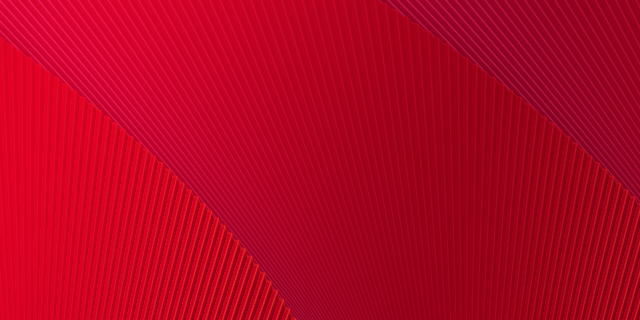
Give the GLSL for this background, as a Shadertoy shader.

```glsl
#define PITCH 1.365        // horizontal step between panels
#define START 0.924        // foot of the first panel edge
#define FAN_LEAN 0.45      // rib slope far from the edge
#define FAN_SPREAD 1.3     // extra slope close to the edge
#define FAN_DECAY 2.0
#define RIB_GAP 0.0085     // rib spacing at the edge
#define RIB_GROWTH 0.016   // spacing gained across a panel
#define RIB_HALF 0.085     // half width of a rib, in spacings
#define SCALLOP 0.02       // depth of the notched panel ends

const vec3 BRIGHT_RED = vec3(0.875, 0.003, 0.135);
const vec3 DEEP_RED   = vec3(0.585, 0.0, 0.085);
const vec3 PINK_RIB   = vec3(0.93, 0.13, 0.37);
const vec3 RED_RIB    = vec3(0.86, 0.04, 0.18);
const vec3 ORANGE_RIB = vec3(1.0, 0.19, 0.19);

// Leftward bend of a panel edge at height y
float edgeBend(float y) {
    return y * (0.613 + 0.49 * y);
}

// Foot of the fanned rib through (x, y), solved by Newton steps
float ribFoot(float x, float y) {
    float foot = -0.1;
    for (int i = 0; i < 7; i++) {
        float spread = FAN_SPREAD * exp(-FAN_DECAY * foot);
        float miss = foot + (FAN_LEAN - spread) * y - x;
        foot -= miss / (1.0 + FAN_DECAY * spread * y);
        foot = clamp(foot, -0.15, 2.5);
    }
    return foot;
}

// Rib number, with spacing that widens away from the edge
float ribPhase(float foot) {
    return log(1.0 + foot * RIB_GROWTH / RIB_GAP) / RIB_GROWTH;
}

void mainImage(out vec4 fragColor, in vec2 fragCoord) {
    vec2 p = fragCoord / iResolution.y;
    float pixel = 1.0 / iResolution.y;

    // Light falls off to the right and towards the bottom
    float ramp = p.x + 0.45 * (0.5 - p.y);
    float dim = smoothstep(-0.05, 1.55, ramp);
    vec3 base = mix(BRIGHT_RED, DEEP_RED, dim);
    vec3 color = base;

    // Panels from back to front
    for (int k = 1; k >= -1; k--) {
        float x = p.x - START - PITCH * float(k);
        float foot = ribFoot(x, p.y);
        float phase = ribPhase(foot);
        float across = fract(phase) - 0.5;
        float blur = max(fwidth(phase), 0.001);
        float fromEdge = max(x + edgeBend(p.y), 0.0);
        float pink = exp(-max(foot, 0.0) / 0.2);
        float relief = smoothstep(0.4, 1.2, foot);

        // Surface tint and shadow beside the panel in front
        vec3 panel = base + pink * vec3(-0.02, 0.008, 0.06);
        panel *= 1.0 - 0.1 * exp(-fromEdge / 0.08);

        // Sloped grooves with thin lit ribs
        float detail = max(pink, relief);
        panel *= 1.0 - across * mix(0.06, 0.45, relief);
        vec3 ribColor = mix(RED_RIB, PINK_RIB, pink);
        ribColor = mix(ribColor, ORANGE_RIB, relief);
        ribColor *= mix(1.05, 0.84, dim);
        float rib = clamp((RIB_HALF - abs(across)) / blur + 0.5, 0.0, 1.0);
        panel = mix(panel, ribColor, rib * mix(0.4, 0.95, detail));

        // Scalloped right end with a faint rim
        float inside = PITCH - x - edgeBend(p.y)
                     + SCALLOP * (0.25 - abs(across));
        float rim = 1.0 - smoothstep(0.0, 0.007, abs(inside - 0.004));
        panel = mix(panel, ribColor, 0.4 * rim);
        color = mix(color, panel, smoothstep(-pixel, pixel, inside));
    }

    fragColor = vec4(clamp(color, 0.0, 1.0), 1.0);
}
```
